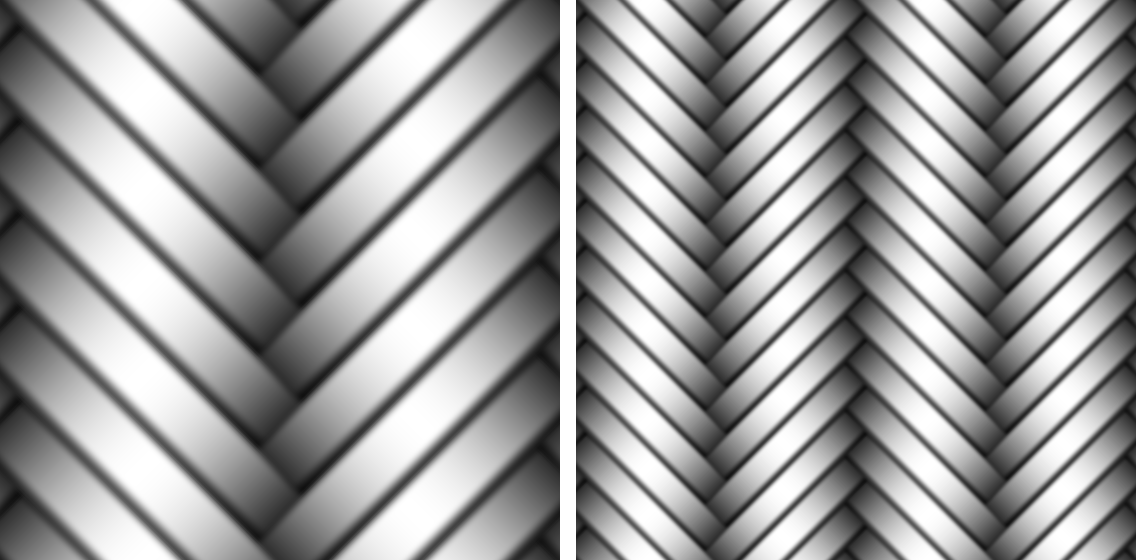
Left, the tile; right, the same tile 2 across and 2 down.
Reproduce this pattern procedurally as a Shadertoy shader.

```glsl
// Herringbone weave of soft metallic straps: two columns slant towards each other.
// Two diagonal coordinates cut the canvas into diamonds; each diamond joins a falling
// or a rising strap, which is shaded along its length and darkened at its edges.

#define STRAPS 6.0          // straps down the canvas, also strap length in widths
#define FALL_SHIFT 0.055    // offset of the falling strap edges, in strap widths
#define RISE_SHIFT 0.547    // offset of the rising strap edges
#define END_SHADE 0.17      // brightness at the strap ends
#define MID_SHADE 1.0       // brightness at the strap middle
#define FALL_GROOVE 0.29    // share of light left in the falling grooves
#define RISE_GROOVE 0.19    // share of light left in the rising grooves
#define GROOVE_START 0.76   // where the lower edge begins to darken
#define GROOVE_CORE 0.97    // where the groove is darkest
#define UPPER_FADE 0.12     // soft rim on the upper edge
#define SOFTNESS 0.014      // smoothing width in canvas units
#define SAMPLES 6           // smoothing samples per axis

const float PI = 3.14159;

// Brightness across (0 upper edge, 1 lower edge) and along (0 to STRAPS) a strap
float strapShade(float across, float along, float groove) {
    float sheen = mix(END_SHADE, MID_SHADE, sin(PI * along / STRAPS));
    float lower = 1.0 - smoothstep(GROOVE_START, GROOVE_CORE, across);
    float upper = smoothstep(-0.06, UPPER_FADE, across);
    return sheen * mix(groove, 1.0, lower * upper);
}

float weave(vec2 uv) {
    vec2 p = vec2(uv.x, 1.0 - uv.y) * STRAPS;
    float fall = p.y - p.x - FALL_SHIFT;
    float rise = p.y + p.x - RISE_SHIFT;
    float period = 2.0 * STRAPS;

    // The wrapped diamond index picks the column
    float diamond = mod(floor(rise) - floor(fall) + 0.5, period);
    if (diamond < STRAPS)
        return strapShade(fract(fall), mod(rise - floor(fall), period), FALL_GROOVE);
    float along = mod(floor(rise) - fall - STRAPS + 1.0, period);
    return strapShade(fract(rise), along, RISE_GROOVE);
}

void mainImage(out vec4 fragColor, in vec2 fragCoord) {
    vec2 uv = fragCoord / iResolution.xy;

    // Average a small grid to soften the strap edges
    float light = 0.0;
    for (int y = 0; y < SAMPLES; y++) {
        for (int x = 0; x < SAMPLES; x++) {
            vec2 offset = (vec2(x, y) + 0.5) / float(SAMPLES) - 0.5;
            light += weave(uv + offset * SOFTNESS);
        }
    }
    light /= float(SAMPLES * SAMPLES);

    fragColor = vec4(vec3(clamp(light, 0.0, 1.0)), 1.0);
}
```
